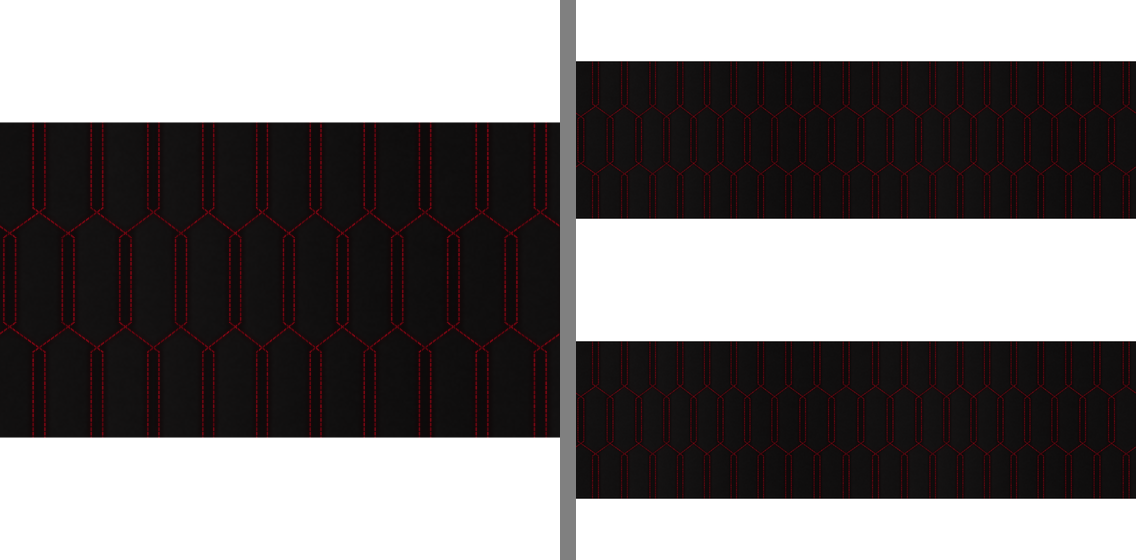
Left, the tile; right, the same tile 2 across and 2 down.
A WebGL 2 fragment shader for this texture:

```glsl
#version 300 es
precision highp float;
// Black quilted leather band with red stitched elongated hexagons between white margins.

#define COLUMNS 10.0        // hexagons across
#define PHASE 0.665         // sideways shift, in columns
#define STRETCH 0.075       // uneven column spacing, in columns
#define BAND_HALF 0.2813    // half height of the leather band
#define PEAK 0.1210         // outer crossing, from the centre line
#define VALLEY 0.0835       // inner crossing, from the centre line
#define PAIR_GAP 0.0100     // half distance between paired seams
#define THREAD 0.0014       // half width of the thread
#define STITCH 0.0082       // length of one stitch
#define GRAIN 0.014         // strength of the leather grain

uniform vec2 u_resolution;
out vec4 fragColor;

const float TAU = 6.2831853;
const vec3 WHITE = vec3(1.0);
const vec3 LEATHER = vec3(0.066, 0.061, 0.061);
const vec3 RED_THREAD = vec3(0.47, 0.025, 0.070);
const vec3 RED_GLOW = vec3(0.070, -0.004, 0.003);

float hash(vec2 cell) {
    uvec2 q = uvec2(ivec2(cell)) * uvec2(1597334677u, 3812015801u);
    uint n = (q.x ^ q.y) * 1597334677u;
    n = (n ^ (n >> 15)) * 2246822519u;
    return float((n ^ (n >> 13)) >> 8) / 16777216.0;
}

// Value noise that wraps on the unit square
float noise(vec2 p, vec2 cells) {
    vec2 g = p * cells, i = floor(g), f = fract(g);
    f = f * f * (3.0 - 2.0 * f);
    vec2 a = mod(i, cells), b = mod(i + 1.0, cells);
    return mix(mix(hash(a), hash(vec2(b.x, a.y)), f.x),
               mix(hash(vec2(a.x, b.y)), hash(b), f.x), f.y);
}

float segment(vec2 p, vec2 a, vec2 b) {
    vec2 d = b - a;
    return length(p - a - d * clamp(dot(p - a, d) / dot(d, d), 0.0, 1.0));
}

void main() {
    vec2 p = gl_FragCoord.xy / u_resolution;
    float pixel = 1.0 / min(u_resolution.x, u_resolution.y);

    // Fold the plane: one quarter of a hexagon holds every seam
    float column = p.x * COLUMNS - PHASE - STRETCH * sin(TAU * p.x);
    float t = fract(column + 0.5) - 0.5;
    float halfPitch = 0.5 / COLUMNS;
    vec2 q = vec2(abs(t) / COLUMNS, abs(p.y - 0.5));

    // Seams: paired uprights joined by diagonals that cross
    float slope = (PEAK - VALLEY) / halfPitch;
    vec2 outerCorner = vec2(PAIR_GAP, PEAK + slope * PAIR_GAP);
    vec2 innerCorner = vec2(halfPitch - PAIR_GAP, VALLEY - slope * PAIR_GAP);
    vec2 peak = vec2(0.0, PEAK), valley = vec2(halfPitch, VALLEY);
    float upright = min(segment(q, outerCorner, vec2(PAIR_GAP, 0.5)),
                        segment(q, innerCorner, vec2(innerCorner.x, 0.0)));
    float diagonal = min(segment(q, peak, valley),
                         min(segment(q, outerCorner, peak), segment(q, innerCorner, valley)));
    float seam = min(upright, diagonal);

    // Leather: each panel bulges and catches light on its left side
    bool middleRow = q.y < PEAK - slope * q.x;
    float u = middleRow ? t : fract(t) - 0.5;
    float bulge = 1.0 - smoothstep(0.26, 0.42, abs(u));
    float light = 0.76 + 0.26 * bulge - 0.22 * u * bulge;
    light *= 0.75 + 0.25 * smoothstep(0.0, 0.012, seam);
    light *= 1.0 + 0.10 * sin(TAU * (p.x - 0.02));
    vec3 color = LEATHER * light;
    float grain = 0.5 * noise(p, vec2(256.0)) + 0.3 * noise(p, vec2(110.0, 150.0))
                + 0.2 * noise(p, vec2(24.0, 40.0));
    color += GRAIN * (grain - 0.5) * (0.4 + 0.6 * bulge);

    // Thread: dashes of uneven brightness with a faint red glow
    float along = (upright < diagonal ? p.y : q.x * length(vec2(1.0, slope))) / STITCH;
    float columnId = mod(floor(column * 2.0), 2.0 * COLUMNS);
    float tone = 0.72 + 0.36 * hash(vec2(columnId, floor(along) + 7.0));
    float dash = 1.0 - smoothstep(0.26, 0.46, abs(fract(along) - 0.5));
    float width = THREAD * (0.75 + 0.25 * dash);
    float thread = 1.0 - smoothstep(width - 0.6 * pixel, width + 0.6 * pixel, seam);
    color += RED_GLOW * exp(-seam / 0.0035);
    color = mix(color, RED_THREAD * tone, thread * mix(0.30, 0.95, dash));

    // White margins above and below
    float margin = smoothstep(-0.7 * pixel, 0.7 * pixel, q.y - BAND_HALF);
    fragColor = vec4(mix(clamp(color, 0.0, 1.0), WHITE, margin), 1.0);
}
```
